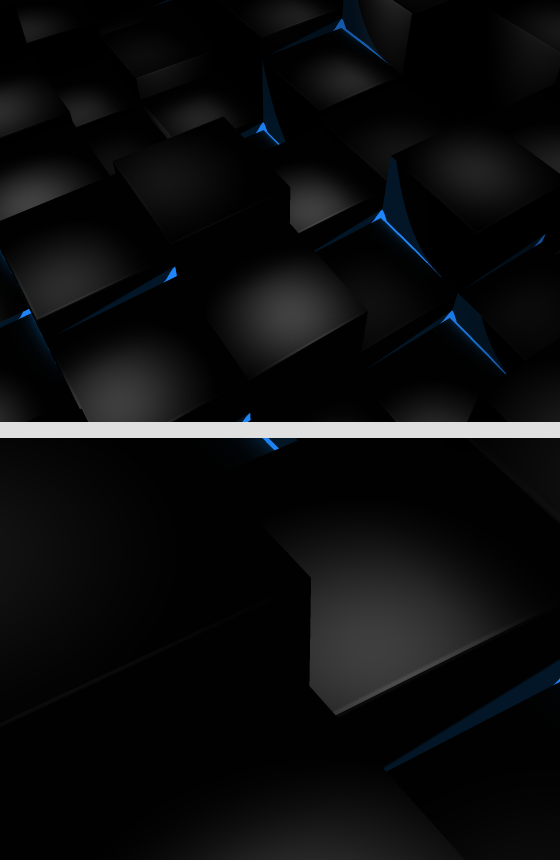
Top: the whole. Bottom: its middle third, enlarged.
This background is drawn by a Shadertoy shader. Its source:

```glsl
// Dark field of square blocks in perspective, softly lit, with blue light in some corners.

const float PITCH = 0.82;            // camera tilt below the horizon
const float YAW = 0.58;              // turn of the block grid
const float FOCAL = 1.62;
const float DISTANCE = 6.3;
const vec3 TARGET = vec3(7.3, 0.4, 4.6);
const float MAX_HEIGHT = 1.9;
const float TOP_LIGHT = 0.25;
const float WALL_LIGHT = 0.24;
const float GLOW_SHARE = 0.36;       // share of cells with a glowing corner
const vec3 BASE = vec3(0.004);
const vec3 DEEP_BLUE = vec3(0.008, 0.085, 0.15);
const vec3 BRIGHT_BLUE = vec3(0.12, 0.52, 0.98);
const int STEPS = 18;
const int AA = 3;

struct Hit {
    vec3 pos;
    vec2 cell;   // block that was hit
    vec2 low;    // cell the ray crossed just before it
    int face;    // 0 top, 1 left wall, 2 right wall
};

// Integer hash giving two values in 0..1
vec2 hash2(vec2 cell) {
    uvec2 q = uvec2(ivec2(cell) + 4096);
    q = q * 1664525u + 1013904223u;
    q.x += q.y * 1664525u;
    q.y += q.x * 1664525u;
    q ^= q >> 16u;
    q.x += q.y * 1664525u;
    q.y += q.x * 1664525u;
    q ^= q >> 16u;
    return vec2(q >> 8u) / 16777216.0;
}

float blockHeight(vec2 cell) {
    float h = hash2(cell).x;
    return MAX_HEIGHT * h * mix(0.2, 1.0, h);
}

bool hasGlow(vec2 cell) {
    return hash2(cell + 191.0).x < GLOW_SHARE;
}

// Walk the grid until the ray meets a top or a wall
Hit traceBlocks(vec3 origin, vec3 dir) {
    vec3 start = origin + dir * ((MAX_HEIGHT - origin.y) / dir.y);
    vec2 cell = floor(start.xz), low = cell;
    vec2 stepDir = vec2(dir.x < 0.0 ? -1.0 : 1.0, dir.z < 0.0 ? -1.0 : 1.0);
    vec2 stride = 1.0 / max(abs(dir.xz), vec2(1e-4));
    vec2 next = (cell + max(stepDir, 0.0) - start.xz) * stepDir * stride;
    float enter = 0.0;
    int face = 0;
    for (int i = 0; i < STEPS; i++) {
        float h = blockHeight(cell);
        if (start.y + dir.y * enter < h) break;
        float top = (h - start.y) / dir.y;
        if (top < min(next.x, next.y)) {
            enter = top;
            face = 0;
            break;
        }
        low = cell;
        bool alongX = next.x < next.y;
        vec2 axis = alongX ? vec2(1.0, 0.0) : vec2(0.0, 1.0);
        enter = min(next.x, next.y);
        face = alongX ? 1 : 2;
        cell += axis * stepDir;
        next += axis * stride;
    }
    return Hit(start + dir * enter, cell, low, face);
}

// Soft spot on a top, shaded by taller blocks behind it
vec3 shadeTop(Hit hit) {
    vec2 q = hit.pos.xz - hit.cell;
    vec2 spot = mix(vec2(0.1), vec2(0.58), hash2(hit.cell + 37.0));
    float light = TOP_LIGHT * mix(0.2, 1.0, smoothstep(0.0, 0.8, hash2(hit.cell).y));
    light *= max(exp(-5.0 * dot(q - spot, q - spot)) - 0.14, 0.0) / 0.86;
    vec2 behind = vec2(blockHeight(hit.cell + vec2(1.0, 0.0)),
                       blockHeight(hit.cell + vec2(0.0, 1.0)));
    vec2 taller = step(hit.pos.y, behind);
    vec2 shade = mix(vec2(1.0), smoothstep(0.0, 0.45, 1.0 - q), taller);
    light *= shade.x * shade.y;
    float edge = min(q.x, q.y);
    light *= 1.0 + 0.35 * (1.0 - smoothstep(0.008, 0.02, edge));
    vec3 color = BASE + light;
    if (hasGlow(hit.cell)) {
        float spill = taller.x * exp(-(1.0 - q.x) / 0.05) * smoothstep(0.15, 0.9, q.y);
        color += 1.6 * DEEP_BLUE * spill;
    }
    return color;
}

// Mostly black walls; some carry a fading sheen or a blue wedge at the base
vec3 shadeWall(Hit hit, float farness) {
    vec2 q = hit.pos.xz - hit.cell;
    float along = hit.face == 1 ? q.y : q.x;
    float below = blockHeight(hit.cell) - hit.pos.y;
    vec2 rnd = hash2(hit.cell + 73.0 * float(hit.face));
    float sheen = exp(-2.0 * below - 5.0 * (along - 0.3) * (along - 0.3));
    float light = WALL_LIGHT * farness * smoothstep(0.4, 0.8, rnd.y) * max(sheen - 0.1, 0.0);
    light += 0.04 * sheen * (1.0 - smoothstep(0.008, 0.02, below));
    vec3 color = BASE * 0.5 + light;
    if (hasGlow(hit.low)) {
        float above = hit.pos.y - blockHeight(hit.low);
        float wedge = hit.face == 1 ? 0.95 * along * along * along : 0.13 * along;
        color += DEEP_BLUE * (1.0 - smoothstep(wedge - 0.02, wedge, above));
        float line = hit.face == 1 ? 0.03 * smoothstep(0.15, 0.6, along) : 0.0;
        float spark = 0.11 * smoothstep(0.88, 1.0, along);
        if (above < max(line, spark)) color = BRIGHT_BLUE;
    }
    return color;
}

void mainImage(out vec4 fragColor, in vec2 fragCoord) {
    float c = cos(YAW), s = sin(YAW), cp = cos(PITCH), sp = sin(PITCH);
    vec3 right = vec3(c, 0.0, -s);
    vec3 forward = vec3(s * cp, -sp, c * cp);
    vec3 up = vec3(s * sp, cp, c * sp);
    vec3 sum = vec3(0.0);
    for (int k = 0; k < AA * AA; k++) {
        vec2 jitter = (vec2(k % AA, k / AA) + 0.5) / float(AA) - 0.5;
        vec2 uv = (fragCoord + jitter - 0.5 * iResolution.xy) / iResolution.y;
        vec3 dir = normalize(uv.x * right + uv.y * up + FOCAL * forward);
        Hit hit = traceBlocks(TARGET - DISTANCE * forward, dir);
        vec3 color = hit.face == 0 ? shadeTop(hit)
                                   : shadeWall(hit, smoothstep(0.0, 0.35, uv.y));
        float dim = 1.0 - 0.45 * smoothstep(0.3, 0.67, uv.x);
        dim *= 1.0 - 0.35 * smoothstep(0.1, 0.5, uv.y);
        sum += color * dim;
    }
    fragColor = vec4(sum / float(AA * AA), 1.0);
}
```
